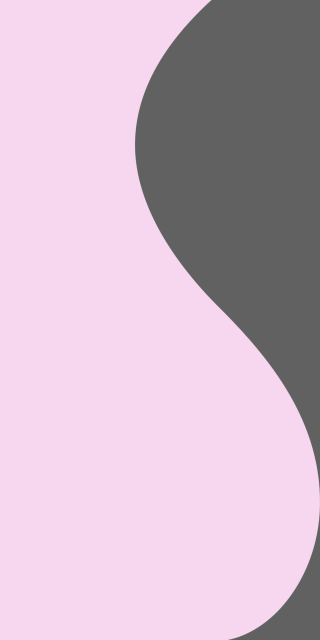
Write a WebGL 1 fragment shader that draws this background.

```glsl
precision highp float;
// Draws a flat pink field meeting a grey field along one smooth S-shaped curve.

uniform vec2 u_resolution;

const vec3 PINK = vec3(0.969, 0.843, 0.937);
const vec3 GREY = vec3(0.38);

// Point on a cubic Bezier curve
vec2 bezier(vec2 a, vec2 b, vec2 c, vec2 d, float t) {
  float s = 1.0 - t;
  return s * s * s * a + 3.0 * s * s * t * b + 3.0 * s * t * t * c + t * t * t * d;
}

// Tangent direction of the same curve
vec2 bezierTangent(vec2 a, vec2 b, vec2 c, vec2 d, float t) {
  float s = 1.0 - t;
  return s * s * (b - a) + 2.0 * s * t * (c - b) + t * t * (d - c);
}

// Signed distance to a curve that descends in y; positive on its right
float curveSide(vec2 p, vec2 a, vec2 b, vec2 c, vec2 d) {
  float low = 0.0;
  float high = 1.0;
  for (int i = 0; i < 18; i++) {
    float mid = 0.5 * (low + high);
    if (bezier(a, b, c, d, mid).y > p.y) low = mid;
    else high = mid;
  }
  float t = 0.5 * (low + high);
  vec2 tangent = normalize(bezierTangent(a, b, c, d, t));
  return (p.x - bezier(a, b, c, d, t).x) * abs(tangent.y);
}

// Four joined arcs, from the top edge to the bottom edge
float waveSide(vec2 p) {
  vec2 top = vec2(0.661, 2.0);
  vec2 waist = vec2(0.422, 1.547);
  vec2 bend = vec2(0.690, 1.034);
  vec2 belly = vec2(1.0, 0.430);
  vec2 foot = vec2(0.711, 0.0);
  if (p.y > waist.y) return curveSide(p, top, vec2(0.521, 1.872), vec2(0.422, 1.721), waist);
  if (p.y > bend.y) return curveSide(p, waist, vec2(0.422, 1.380), vec2(0.521, 1.201), bend);
  if (p.y > belly.y) return curveSide(p, bend, vec2(0.846, 0.878), vec2(1.0, 0.685), belly);
  return curveSide(p, belly, vec2(1.0, 0.216), vec2(0.867, 0.031), foot);
}

void main() {
  // Canvas spans 1 unit across and 2 units up
  vec2 p = gl_FragCoord.xy / u_resolution * vec2(1.0, 2.0);
  float softness = 0.7 / u_resolution.x;
  float grey = smoothstep(-softness, softness, waveSide(p));
  gl_FragColor = vec4(mix(PINK, GREY, grey), 1.0);
}
```
